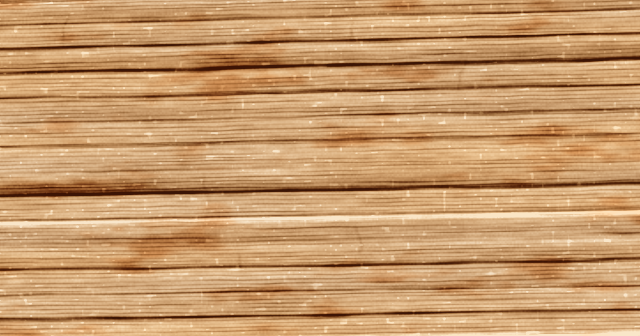
Give the GLSL for this texture, as a Shadertoy shader.

```glsl
// Fore-edge of an old closed book: hundreds of thin, toned paper leaves.
// Fine wavy leaf gaps, dark splits between gatherings, shaded bands and
// stains add up to one tone, which is then looked up in a paper palette.

float hash(vec2 p) {
    vec3 q = fract(p.xyx * 0.1031);
    q += dot(q, q.yzx + 33.33);
    return fract((q.x + q.y) * q.z);
}

float noise(vec2 p) {
    vec2 i = floor(p), f = fract(p);
    f = f * f * (3.0 - 2.0 * f);
    return mix(mix(hash(i), hash(i + vec2(1, 0)), f.x),
               mix(hash(i + vec2(0, 1)), hash(i + vec2(1, 1)), f.x), f.y);
}

float fbm(vec2 p) {
    float sum = 0.0, amp = 0.5;
    for (int i = 0; i < 4; i++) {
        sum += amp * noise(p);
        p = p * 2.03 + 17.1;
        amp *= 0.5;
    }
    return sum;
}

// Tone 0 is a deep split, 7 is bare bright paper
vec3 paperColor(float tone) {
    vec3 palette[8] = vec3[8](
        vec3(0.23, 0.08, 0.02), vec3(0.34, 0.15, 0.04),
        vec3(0.49, 0.29, 0.14), vec3(0.63, 0.44, 0.25),
        vec3(0.75, 0.56, 0.37), vec3(0.84, 0.67, 0.48),
        vec3(0.91, 0.77, 0.60), vec3(0.98, 0.90, 0.78));
    tone = clamp(tone, 0.0, 6.999);
    int i = int(tone);
    return mix(palette[i], palette[i + 1], fract(tone));
}

// Darkness of the splits and of the shaded bands leading down to them
float gatheringTone(float x, float y) {
    float split[14] = float[14](0.4, 0.6, 1.0, 0.95, 0.8, 0.5, 0.6,
                                0.1, 0.95, 0.45, 0.15, 0.9, 0.55, 1.0);
    float shade[14] = float[14](0.5, 0.5, 0.3, 0.95, 0.25, 0.6, 0.2,
                                0.15, 0.95, 0.1, 0.6, 0.4, 0.2, 0.2);
    float dark = 0.0;
    for (int k = 0; k < 14; k++) {
        float fk = float(k);
        float center = 0.002 + 0.0729 * fk + 0.005 * (hash(vec2(fk, 3.0)) - 0.5);
        float d = y - center + 0.004 * (noise(vec2(x * 7.0, fk * 5.0)) - 0.5);
        float width = 0.0028 + 0.0025 * split[k] * (0.6 + 0.8 * noise(vec2(x * 5.0, fk * 9.0)));
        float wear = 0.65 + 0.5 * noise(vec2(x * 9.0, fk * 3.0 + 40.0));
        dark += 4.4 * split[k] * wear * exp(-d * d / (width * width));
        float band = smoothstep(-0.065, -0.012, d) * smoothstep(0.012, -0.002, d);
        dark += 1.7 * shade[k] * band * (0.5 + noise(vec2(x * 2.5, fk * 7.0)));
    }
    return dark;
}

void mainImage(out vec4 fragColor, in vec2 fragCoord) {
    vec2 p = fragCoord / iResolution.y;
    float x = p.x, top = 1.0 - p.y;

    // Leaves climb to the right, more steeply near the top
    float y = top + mix(0.026, 0.014, top) * x + 0.004 * (noise(vec2(x * 2.0, top * 4.0)) - 0.5);

    // Single leaves: soft gaps of uneven spacing and strength
    float leaf = y * 86.0 + 0.6 * noise(vec2(x * 1.5, y * 40.0))
               + 0.25 * noise(vec2(x * 14.0, y * 30.0));
    float gap = pow(0.5 + 0.5 * cos(6.28318 * leaf), 2.0);
    float gapDepth = noise(vec2(x * 6.0, floor(leaf + 0.5) * 7.0));
    float tone = 5.7 - 1.9 * gap * (0.15 + gapDepth);

    // Long streaks, short flecks and fine grain
    tone += 1.2 * (noise(vec2(x * 2.5, leaf)) - 0.5);
    tone += 0.9 * (noise(vec2(x * 22.0, leaf * 1.3 + 60.0)) - 0.5);
    tone += 0.5 * (noise(p * 190.0) - 0.5);
    tone += 1.3 * smoothstep(0.8, 1.0, noise(vec2(x * 65.0, leaf + 0.5)));

    tone -= gatheringTone(x, y);

    // Pale protruding leaf and the bright lower corner
    float pale = (y - 0.668) / 0.0065;
    tone += 2.2 * exp(-pale * pale) + 2.5 * smoothstep(1.008, 1.022, y);

    // Blotchy foxing, drawn out along the leaves
    float stain = smoothstep(0.52, 0.78, fbm(vec2(x * 5.0, y * 16.0) + 8.0));
    tone -= 1.3 * stain;

    // Scattered wisps of dirt running across the leaves
    for (int i = 0; i < 6; i++) {
        float fi = float(i);
        vec2 d = p - vec2(1.9 * hash(vec2(fi, 11.0)), hash(vec2(fi, 23.0)));
        d.x += 0.03 * (noise(vec2(fi * 9.0, p.y * 22.0)) - 0.5);
        d /= vec2(0.006, 0.045);
        tone -= 1.1 * exp(-dot(d, d)) * noise(p * 60.0);
    }

    vec3 color = paperColor(tone);
    color *= mix(vec3(1.0), vec3(1.04, 0.95, 0.85), stain);
    float warmth = noise(vec2(x * 1.5, y * 14.0) + 30.0) - 0.5;
    color *= 1.0 + warmth * vec3(0.03, -0.01, -0.1);
    fragColor = vec4(color, 1.0);
}
```
